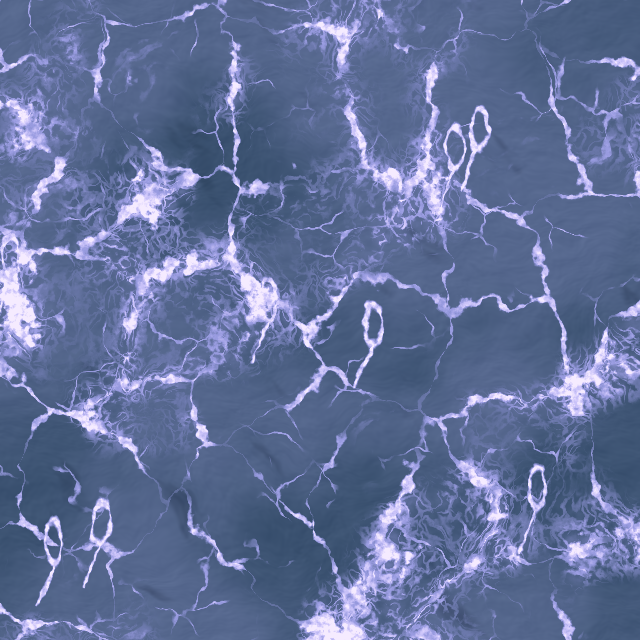
Give the GLSL for this texture, as a three.js fragment shader.

```glsl
// Slate-blue sea surface laced with torn veins, threads and loops of pale foam.
varying vec2 vUv;

vec2 hash2(vec2 p) {
  vec3 h = fract(p.xyx * vec3(0.1031, 0.1030, 0.0973));
  h += dot(h, h.yzx + 33.33);
  return fract((h.xx + h.yz) * h.zy);
}

float corner(vec2 cell, vec2 f, vec2 o) {
  return dot(hash2(cell + o) * 2.0 - 1.0, f - o);
}

// Gradient noise, centred on zero
float noise(vec2 p) {
  vec2 c = floor(p), f = fract(p);
  vec2 u = f * f * f * (f * (f * 6.0 - 15.0) + 10.0);
  float low = mix(corner(c, f, vec2(0.0)), corner(c, f, vec2(1.0, 0.0)), u.x);
  float high = mix(corner(c, f, vec2(0.0, 1.0)), corner(c, f, vec2(1.0)), u.x);
  return mix(low, high, u.y);
}

float fbm(vec2 p) {
  float sum = 0.0, amp = 1.0;
  for (int i = 0; i < 4; i++) {
    sum += amp * noise(p);
    p = mat2(1.6, 1.2, -1.2, 1.6) * p + 17.3;
    amp *= 0.5;
  }
  return sum;
}

// Approximate distance to the nearest border between scattered cells
float cellBorder(vec2 p) {
  vec2 c = floor(p), f = fract(p);
  float first = 8.0, second = 8.0;
  for (int y = -1; y <= 1; y++) {
    for (int x = -1; x <= 1; x++) {
      vec2 o = vec2(float(x), float(y));
      float d = length(o + hash2(c + o) - f);
      second = min(second, max(first, d));
      first = min(first, d);
    }
  }
  return 0.5 * (second - first);
}

// Distance to upright loops, each with a slanting tail below
float loopDistance(vec2 p) {
  float d = 1.0;
  for (int i = 0; i < 8; i++) {
    vec2 r = p - hash2(vec2(float(i) * 7.0 + 3.0, 41.0));
    float ring = abs(length(r / vec2(0.013, 0.032)) - 1.0) * 0.014;
    vec2 t = r + vec2(0.0, 0.032), tail = vec2(-0.025, -0.065);
    float along = clamp(dot(t, tail) / dot(tail, tail), 0.0, 1.0);
    d = min(d, min(ring, length(t - tail * along)));
  }
  return d;
}

vec3 foamColour(vec3 sea, float v) {
  vec3 c = mix(sea, vec3(0.42, 0.47, 0.67), smoothstep(0.0, 0.28, v));
  c = mix(c, vec3(0.60, 0.61, 0.88), smoothstep(0.25, 0.52, v));
  c = mix(c, vec3(0.80, 0.77, 0.98), smoothstep(0.50, 0.75, v));
  return mix(c, vec3(0.96, 0.92, 1.0), smoothstep(0.72, 0.95, v));
}

void main() {
  vec2 p = vUv;
  vec2 bend = vec2(fbm(p * 5.0 + 3.0), fbm(p * 5.0 + 57.0));
  vec2 tear = vec2(fbm(p * 32.0 + 11.0), fbm(p * 32.0 + 83.0));
  vec2 q = p + 0.07 * bend + 0.010 * tear;
  vec2 slant = mat2(0.77, -0.64, 0.64, 0.77) * q;
  float fray = fbm(p * 48.0 + 29.0);
  float grain = fbm(p * 95.0 + 7.0);

  // Water: broad tones, fine lit ripples and dark creases
  vec3 sea = mix(vec3(0.23, 0.32, 0.44), vec3(0.335, 0.405, 0.555),
                 smoothstep(-0.45, 0.2, fbm(p * 2.3 + 5.0) + 0.15 * bend.x));
  vec2 ripple = (p + 0.05 * bend) * vec2(13.0, 22.0);
  sea += 0.10 * (fbm(ripple) - fbm(ripple + vec2(-0.04, 0.06)));
  vec2 fold = mat2(0.77, 0.64, -0.64, 0.77) * (p + 0.04 * bend);
  sea -= vec3(0.09, 0.10, 0.12) * smoothstep(0.3, 0.75, fbm(fold * vec2(5.0, 15.0) + 19.0));

  // Foam cover: patches of dense foam and gaps in the veins
  float dense = smoothstep(-0.12, 0.48, fbm(p * 2.7 + 71.0));
  float present = smoothstep(-0.25, 0.15, fbm(p * 7.0 + 23.0));

  // Main veins, wide and ragged in the dense patches
  float border = cellBorder(q * 5.5 + 2.0) / 5.5;
  float width = 0.0018 + 0.021 * dense * dense * present + 0.0035 * present * present;
  float vein = 1.0 - smoothstep(0.3, 1.0, border / width + 1.3 * fray);
  vein *= 0.25 + 0.75 * present;

  // Thin broken threads over open water
  float thread = cellBorder(q * 13.0 + 31.0) / 13.0;
  thread = 1.0 - smoothstep(0.0005, 0.0024, thread + 0.002 * fray);
  thread *= smoothstep(0.0, 0.35, fbm(p * 10.0 + 47.0) + 0.25 * dense);

  // Lace of small bubbles around the veins
  float halo = exp(-border / 0.035) * smoothstep(0.05, 0.7, dense);
  float lace = 1.0 - smoothstep(0.02, 0.14, abs(noise(q * 34.0) + 0.25 * fray));
  lace = max(lace, 0.8 - 0.8 * smoothstep(0.02, 0.16, abs(noise(q * 66.0 + 9.0))));
  lace *= halo * smoothstep(-0.3, 0.2, fray + 0.4 * present);

  // Diagonal wind-drawn streaks
  float streak = smoothstep(0.15, 0.5, fbm(slant * vec2(9.0, 36.0) + 13.0) + 0.3 * fray);
  streak *= smoothstep(0.12, 0.4, fbm(p * 3.2 + 91.0)) * (0.35 + 0.65 * dense);

  // Loops with tails
  float loops = loopDistance(p + 0.010 * bend + 0.007 * tear);
  loops = 1.0 - smoothstep(0.0008, 0.0042, loops + 0.003 * fray);

  // Blend the layers into one foam level
  float foam = max(max(vein * (0.74 + 0.3 * dense), 0.55 * thread), max(0.85 * lace, 0.8 * streak));
  foam = max(foam, 0.88 * loops) * (0.98 + 0.55 * grain);
  foam = max(foam, 0.24 * halo * (0.7 + 0.8 * fray));
  gl_FragColor = vec4(foamColour(sea, clamp(foam, 0.0, 1.0)), 1.0);
}
```
